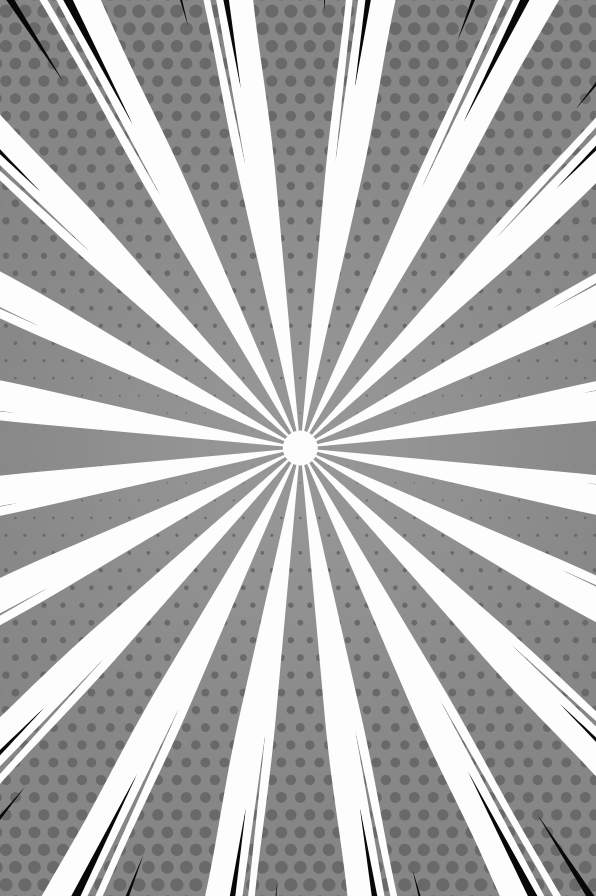
Reproduce this background procedurally as a WebGL 2 fragment shader.

```glsl
#version 300 es
precision highp float;

uniform vec2 u_resolution;
out vec4 fragColor;

const float SECTOR = radians(18.0);
const vec3 PAPER = vec3(0.992);
const vec3 INK = vec3(0.03);
const vec3 DOT_GREY = vec3(0.41);
const vec3 INNER_GREY = vec3(0.59);
const vec3 OUTER_GREY = vec3(0.525);

// Coverage of a signed distance, smoothed over about one pixel
float fill(float dist, float pixel) {
    return clamp(0.5 - dist / pixel, 0.0, 1.0);
}

// Distance to a ray bounded by two angles in degrees
float rayDistance(float angle, float radius, float low, float high) {
    return radius * max(radians(low) - angle, angle - radians(high));
}

// Distance to a spike that widens outward from its tip
float spikeDistance(float angle, float radius, float degreesOff, float tip, float slope) {
    float across = abs(angle - radians(degreesOff)) * radius;
    return across - slope * (radius - tip);
}

// Spike coverage, cut off inside the tip
float spike(float angle, float radius, float degreesOff, float tip, float slope, float pixel) {
    float dist = spikeDistance(angle, radius, degreesOff, tip, slope);
    return fill(dist, pixel) * smoothstep(tip, tip + 0.01, radius);
}

// Staggered halftone whose dots grow away from the horizontal axis
float halftone(vec2 p, vec2 spacing, float growth, float pixel) {
    float row = floor(p.y / spacing.y + 0.5);
    float shift = 0.5 * mod(row, 2.0);
    float column = floor(p.x / spacing.x - shift + 0.5) + shift;
    vec2 center = vec2(column, row) * spacing;
    float dotRadius = growth * pow(abs(center.y) * 2.0, 0.9);
    return fill(length(p - center) - dotRadius, pixel) * step(0.5, abs(row));
}

void main() {
    float pixel = 1.0 / u_resolution.y;
    vec2 p = (gl_FragCoord.xy - 0.5 * u_resolution) * pixel - vec2(0.0026, 0.0);
    float radius = length(p);
    float angle = mod(atan(p.y, p.x), SECTOR) - 0.5 * SECTOR;

    // Grey ground with halftone dots
    vec3 color = mix(INNER_GREY, OUTER_GREY, smoothstep(0.0, 0.45, radius));
    color = mix(color, DOT_GREY, halftone(p, vec2(0.0212, 0.0195), 0.0075, pixel));
    vec3 ground = color;

    // White rays joined by a central disc
    float outer = smoothstep(0.3, 0.5, radius);
    float rays = rayDistance(angle, radius, mix(-3.8, -3.0, outer), mix(3.8, 3.2, outer));
    float burst = min(rays, radius - 0.0195);
    color = mix(color, PAPER, fill(burst, pixel));

    // Grey slits split a thin streak from each ray
    color = mix(color, ground, spike(angle, radius, 2.0, 0.32, 0.017, pixel));

    // Ink spikes inside the rays and in the gaps
    float ink = spike(angle, radius, 0.4, 0.405, 0.03, pixel);
    ink = max(ink, spike(angle, radius, 5.9, 0.485, 0.035, pixel));
    color = mix(color, INK, ink);

    fragColor = vec4(color, 1.0);
}
```
